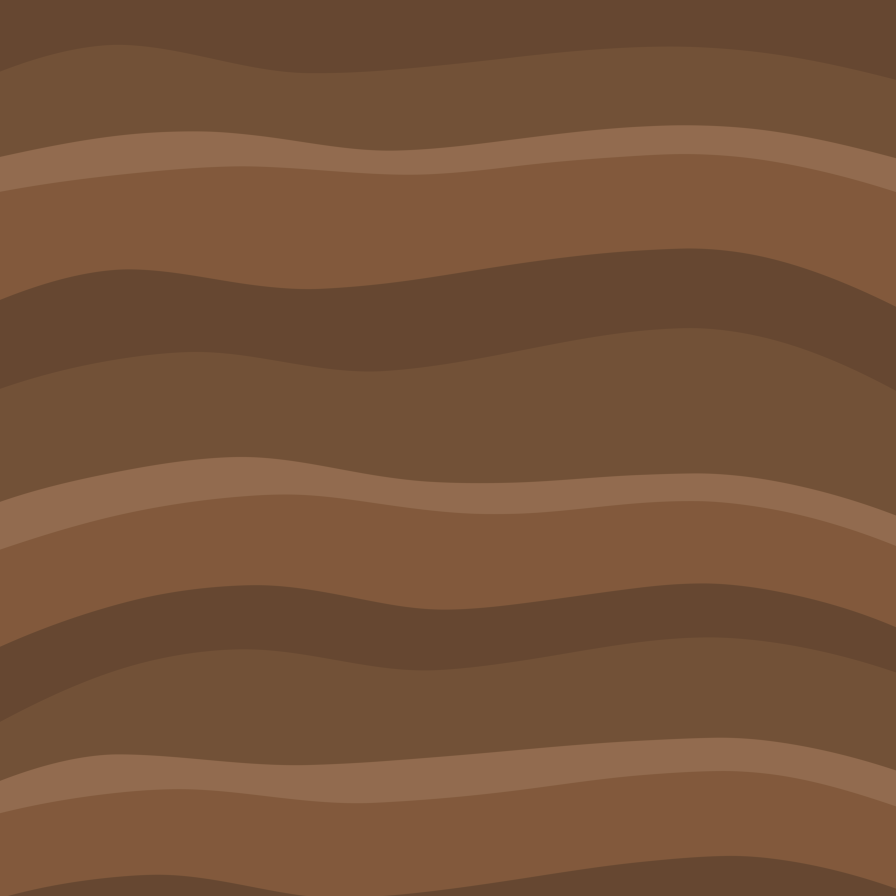
Write a Shadertoy shader that draws this background.

```glsl
// Layered earth: three repeats of four wavy brown strata stacked down the canvas.
#define EDGES 12
#define DARK vec3(0.400, 0.280, 0.192)
#define MID vec3(0.449, 0.318, 0.216)
#define LIGHT vec3(0.571, 0.420, 0.308)
#define RUST vec3(0.508, 0.349, 0.235)
#define HUMP_GAP 0.215
#define SLOPE_POWER 1.8
#define WOBBLE 0.004
#define WOBBLE_FREQ 7.0

// Height of each edge at its right hump, measured down from the top
const float LEVEL[EDGES] = float[EDGES](
    0.051, 0.139, 0.171, 0.277, 0.366, 0.529,
    0.560, 0.650, 0.712, 0.823, 0.862, 0.956);

// Horizontal place of the dip between the two humps
const float VALLEY[EDGES] = float[EDGES](
    0.345, 0.443, 0.482, 0.358, 0.430, 0.482,
    0.540, 0.501, 0.488, 0.345, 0.417, 0.390);

float hash(vec2 p) {
    vec3 q = fract(p.xyx * 0.1031);
    q += dot(q, q.yzx + 33.33);
    return fract((q.x + q.y) * q.z);
}

// Smooth one-dimensional noise, one row per edge
float noise(float x, float row) {
    float cell = floor(x);
    float t = smoothstep(0.0, 1.0, fract(x));
    return mix(hash(vec2(cell, row)), hash(vec2(cell + 1.0, row)), t);
}

float bell(float x, float width) {
    return exp(-x * x / width);
}

// Depth of one stratum edge at x: two humps, a valley and falling ends
float edgeDepth(int index, float x) {
    float i = float(index);
    float valley = VALLEY[index];
    float leftHump = valley - HUMP_GAP;
    float rightHump = 0.745 + 0.006 * i;

    float tilt = index < 5 ? min(0.008 * i, 0.026)
                           : min(0.0105 * (i - 5.0) - 0.019, 0.019);
    float dip = 0.0235 + 0.008 * cos(1.698 * i);
    float leftDrop = 0.028;
    if (index < 9) leftDrop += 0.053 * clamp((i - 2.6) / 5.4, 0.0, 1.0);
    float rightDrop = 0.037 + 0.036 * bell(i - 3.6, 1.5) + 0.016 * bell(i - 6.6, 1.0);

    float depth = LEVEL[index];
    depth += tilt * (1.0 - smoothstep(leftHump, rightHump, x));
    depth += dip * smoothstep(leftHump, valley, x)
                 * (1.0 - smoothstep(valley, rightHump, x));
    depth += leftDrop * pow(max(1.0 - x / leftHump, 0.0), SLOPE_POWER);
    depth += rightDrop * pow(max((x - rightHump) / (1.0 - rightHump), 0.0), SLOPE_POWER);
    return depth + WOBBLE * (noise(x * WOBBLE_FREQ, i + 3.0) - 0.5);
}

vec3 stratumColor(int index) {
    int band = index % 4;
    return band == 0 ? DARK : band == 1 ? MID : band == 2 ? LIGHT : RUST;
}

void mainImage(out vec4 fragColor, in vec2 fragCoord) {
    vec2 uv = fragCoord / iResolution.xy;
    float depth = 1.0 - uv.y;
    float soft = 0.75 / iResolution.y;

    // Lay each stratum over the one above it
    vec3 color = stratumColor(0);
    for (int i = 0; i < EDGES; i++) {
        float below = smoothstep(-soft, soft, depth - edgeDepth(i, uv.x));
        color = mix(color, stratumColor(i + 1), below);
    }
    fragColor = vec4(color, 1.0);
}
```
